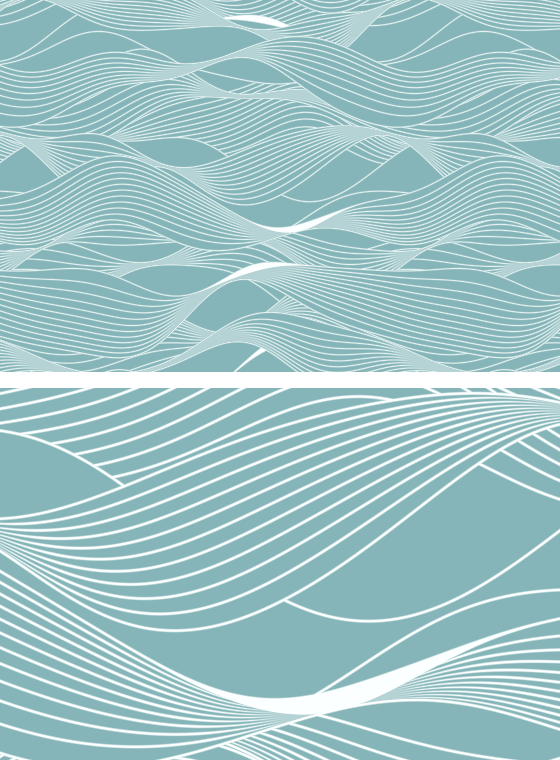
Top: the whole. Bottom: its middle third, enlarged.
A Shadertoy shader for this pattern:

```glsl
// Woven line-art waves: lens-shaped ribbons swell and pinch along wavy paths.
// Each ribbon hides those painted before it, is filled with flowing contour
// lines, and some carry a tapering white swash along the crest.

const vec3  WATER = vec3(0.52, 0.71, 0.72);
const vec3  FOAM  = vec3(0.99, 1.0, 1.0);
const int   RIBBONS = 17;
const int   PAINT_STRIDE = 5;        // coprime with RIBBONS, shuffles the order
const float RIBBON_STEP = 0.076;     // vertical distance between ribbon paths
const float LOWEST_PATH = -0.11;
const float TILE_WIDTH = 1.035;      // horizontal period in canvas heights
const float LINE_HALF = 0.00128;     // half width of a contour line
const float SWASH_HALF = 0.0085;     // half thickness of a swash
const float SWASH_SHARE = 0.5;
const float EMPTY_SHARE = 0.15;      // ribbons left without contour lines
const float STEP = 0.001;            // finite difference step
const float TAU = 6.2831853;

float hash(float n) {
    n = fract(n * 0.1031);
    n *= n + 33.33;
    n *= n + n;
    return fract(n);
}

// Random value of one ribbon; each trait has its own stream.
float trait(float id, float stream) {
    return hash(id * 13.7 + stream * 71.3 + 5.0);
}

// Lower and upper edge of a ribbon at x.
vec2 ribbonEdges(float x, float id) {
    float angle = TAU * x / TILE_WIDTH;
    float path = LOWEST_PATH + id * RIBBON_STEP
        + 0.050 * sin(angle + id * 0.8 + 2.2 * trait(id, 1.0))
        + 0.022 * sin(2.0 * angle + TAU * trait(id, 2.0))
        + 0.006 * sin(3.0 * angle + TAU * trait(id, 3.0));
    float lobes = trait(id, 4.0) < 0.6 ? 1.0 : 2.0;
    float swell = 0.5 + 0.5 * sin(lobes * angle + TAU * trait(id, 5.0)
        + 0.6 * sin(angle + TAU * trait(id, 6.0)));
    float height = mix(0.16, 0.26, trait(id, 7.0)) * (lobes > 1.5 ? 0.72 : 1.0);
    float halfHeight = 0.5 * height * (0.05 + 0.95 * swell);
    return path + vec2(-halfHeight, halfHeight);
}

// Contour number across a ribbon; lines lean to one edge, then the other.
float contourPhase(vec2 p, vec2 edges, float id, float count) {
    float t = (p.y - edges.x) / (edges.y - edges.x);
    float lean = 0.55 * sin(TAU * (p.x / TILE_WIDTH + trait(id, 8.0)));
    return count * (t + lean * t * (1.0 - t));
}

float stroke(float distanceToLine, float halfWidth, float pixel) {
    return 1.0 - smoothstep(halfWidth - pixel, halfWidth + pixel, distanceToLine);
}

// Evenly weighted contour lines, blending to a tint where they crowd.
float contourLines(vec2 p, vec2 edges, vec2 nextEdges, float id, float pixel) {
    float count = floor(mix(8.0, 13.0, trait(id, 9.0)));
    float phase = contourPhase(p, edges, id, count);
    vec2 slope = vec2(
        contourPhase(p + vec2(STEP, 0.0), nextEdges, id, count) - phase,
        contourPhase(p + vec2(0.0, STEP), edges, id, count) - phase) / STEP;
    float spacing = 1.0 / max(length(slope), 1.0);
    float halfWidth = min(LINE_HALF, 0.2 * spacing);
    float d = abs(fract(phase + 0.5) - 0.5) * spacing;
    float crowded = 1.0 - smoothstep(1.5 * pixel, 3.0 * pixel, spacing);
    return mix(stroke(d, halfWidth, pixel), 2.0 * halfWidth / spacing, crowded);
}

void mainImage(out vec4 fragColor, in vec2 fragCoord) {
    vec2 p = fragCoord / iResolution.y;
    float pixel = 1.0 / iResolution.y;
    float ink = 0.0;

    for (int i = 0; i < RIBBONS; i++) {
        float id = float((i * PAINT_STRIDE) % RIBBONS);
        vec2 edges = ribbonEdges(p.x, id);
        vec2 nextEdges = ribbonEdges(p.x + STEP, id);
        vec2 edgeSlope = (nextEdges - edges) / STEP;
        vec2 edgeDistance = (p.y - edges) / sqrt(1.0 + edgeSlope * edgeSlope);

        // Ribbon body covers what lies beneath
        float inside = smoothstep(-pixel, pixel, edgeDistance.x)
                     * smoothstep(-pixel, pixel, -edgeDistance.y);
        float lines = trait(id, 10.0) < EMPTY_SHARE ? 0.0
                    : contourLines(p, edges, nextEdges, id, pixel);
        ink = mix(ink, lines, inside);

        // Outlines, with a tapering swash on some crests
        float taper = max(0.0, sin(TAU * (p.x / TILE_WIDTH + trait(id, 11.0))));
        float swash = trait(id, 12.0) < SWASH_SHARE ? SWASH_HALF * pow(taper, 7.0) : 0.0;
        ink = max(ink, stroke(abs(edgeDistance.x), LINE_HALF, pixel));
        ink = max(ink, stroke(abs(edgeDistance.y), LINE_HALF + swash, pixel));
    }

    fragColor = vec4(mix(WATER, FOAM, ink), 1.0);
}
```
